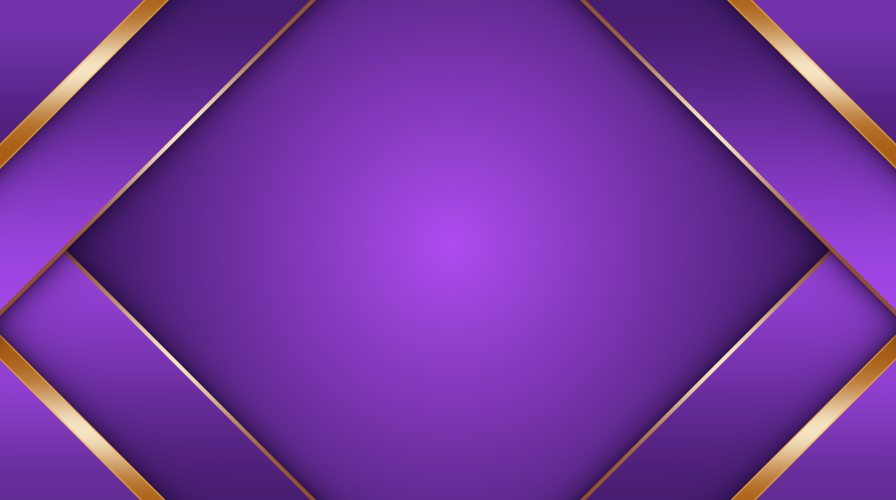
Give the GLSL for this background, as a WebGL 2 fragment shader.

```glsl
#version 300 es
precision highp float;

uniform vec2 u_resolution;
out vec4 outColor;

const vec3 GLOW = vec3(0.68, 0.30, 0.94);
const vec3 VIOLET = vec3(0.59, 0.26, 0.85);
const vec3 PURPLE = vec3(0.45, 0.20, 0.68);
const vec3 DUSK = vec3(0.27, 0.11, 0.43);
const vec3 SHADE = vec3(0.09, 0.03, 0.17);
const vec3 BRONZE = vec3(0.66, 0.36, 0.06);
const vec3 COPPER = vec3(0.56, 0.31, 0.20);
const vec3 CREAM = vec3(0.96, 0.89, 0.76);
const vec3 RIM = vec3(0.93, 0.66, 0.28);

const float THIN_EDGE = 0.540;
const float THIN_WIDTH = 0.008;
const float BAND_WIDTH = 0.036;

// Antialiased step over one pixel
float cover(float d, float pixel) {
    return smoothstep(-0.7 * pixel, 0.7 * pixel, d);
}

// Soft shadow falling in front of an edge, where d is negative
vec3 castShadow(vec3 base, float d, float reach, float strength) {
    return mix(base, SHADE, strength * exp(min(d, 0.0) / reach));
}

// Metal with a bright reflection at one place along its length
vec3 metal(vec3 dark, float along, float center, float spread) {
    float t = (along - center) / spread;
    return mix(dark, CREAM, exp(-t * t));
}

// Panel with a thin metal trim on its inner edge
vec3 trimmedPanel(vec3 base, vec3 fill, vec3 trim, float d, float pixel) {
    vec3 color = castShadow(base, d, 0.024, 0.62);
    color = mix(color, trim, cover(d, pixel));
    return mix(color, fill, cover(d - THIN_WIDTH, pixel));
}

// Corner panel behind a wide band with bright rims
vec3 bandedCorner(vec3 base, vec3 fill, vec3 gold, float d, float pixel) {
    vec3 color = castShadow(base, d, 0.022, 0.60);
    float rim = 1.0 - smoothstep(0.001, 0.005, min(d, BAND_WIDTH - d));
    vec3 band = mix(gold, RIM, 0.65 * rim);
    color = mix(color, band, cover(d, pixel));
    return mix(color, fill, cover(d - BAND_WIDTH, pixel));
}

void main() {
    float pixel = 1.0 / u_resolution.y;
    vec2 p = (gl_FragCoord.xy - 0.5 * u_resolution) * pixel;
    float side = abs(p.x);
    float y = p.y;

    // Distances along the two diagonals
    float upper = (side + y) * inversesqrt(2.0);
    float lower = (side - y) * inversesqrt(2.0);

    // Radial glow
    float radius = length(p - vec2(0.008, 0.01));
    vec3 color = mix(GLOW, DUSK, clamp(radius / 0.72, 0.0, 1.0));

    // Lower panel and corner
    vec3 lowerFill = mix(DUSK, VIOLET, smoothstep(-0.56, 0.02, y));
    vec3 lowerTrim = metal(COPPER, y, -0.22, 0.13);
    color = trimmedPanel(color, lowerFill, lowerTrim, lower - THIN_EDGE, pixel);
    vec3 lowerCorner = mix(PURPLE * 0.85, VIOLET, smoothstep(-0.52, -0.20, y));
    vec3 lowerGold = metal(BRONZE, y, -0.36, 0.085);
    color = bandedCorner(color, lowerCorner, lowerGold, lower - 0.753, pixel);

    // Upper panel and corner, lying over the lower ones
    vec3 upperFill = mix(VIOLET * 1.06, DUSK, smoothstep(-0.12, 0.54, y));
    vec3 upperTrim = metal(COPPER, y, 0.24, 0.13);
    color = trimmedPanel(color, upperFill, upperTrim, upper - THIN_EDGE, pixel);
    vec3 upperCorner = mix(DUSK * 1.15, PURPLE, smoothstep(0.22, 0.48, y));
    vec3 upperGold = metal(BRONZE, y, 0.36, 0.085);
    color = bandedCorner(color, upperCorner, upperGold, upper - 0.748, pixel);

    outColor = vec4(color, 1.0);
}
```
